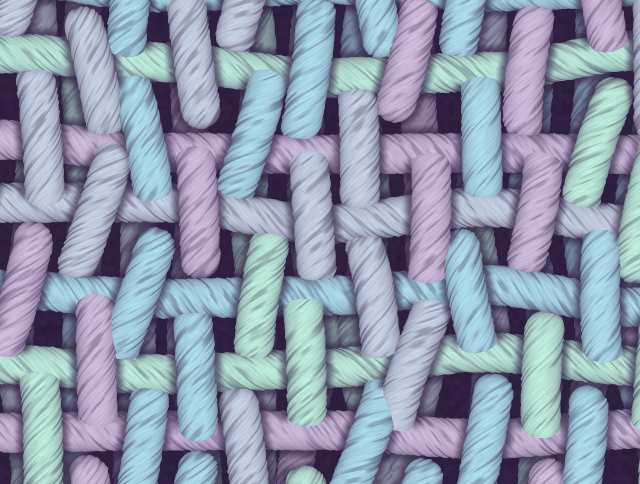
Reproduce this texture procedurally as a Shadertoy shader.

```glsl
const float ROW = 0.158;           // spacing of horizontal ropes
const float COLUMN = 0.116;        // spacing of vertical ropes
const float RADIUS = 0.041;        // rope half width
const float FIBRES = 150.0;        // fibre detail per canvas height
const float TWIST = 0.85;          // slant of the fibres
const float GROOVE = 0.30;         // depth of dark grooves
const float WANDER = 0.30;         // drift of ropes, in spacings
const float TILT = 0.62;           // spread of front rope angles
const float SHADOW_REACH = 1.55;   // shadow size, in rope radii
const float SHADOW_DEPTH = 0.65;
const vec3 GAP = vec3(0.18, 0.12, 0.25);
const vec3 DYES[4] = vec3[4](
    vec3(0.64, 0.81, 0.88),        // blue
    vec3(0.73, 0.77, 0.85),        // grey
    vec3(0.76, 0.69, 0.82),        // lilac
    vec3(0.70, 0.87, 0.82));       // mint

struct Surface { vec3 colour; float height; };

float hash(vec2 p) {
    vec3 q = fract(p.xyx * 0.1031);
    q += dot(q, q.yzx + 33.33);
    return fract((q.x + q.y) * q.z);
}

float noise(vec2 p) {
    vec2 i = floor(p), f = fract(p);
    f = f * f * (3.0 - 2.0 * f);
    return mix(mix(hash(i), hash(i + vec2(1, 0)), f.x),
               mix(hash(i + vec2(0, 1)), hash(i + vec2(1, 1)), f.x), f.y);
}

vec3 dyeOf(float pick) {
    return DYES[int(mod(floor(pick), 4.0))];
}

// Lays one twisted rope over the surface; across and cap are in radii.
void layRope(inout Surface s, float across, float cap, float along,
             float level, vec3 dye, float seed) {
    float dist = length(vec2(across, cap));
    if (dist > SHADOW_REACH) return;

    // Fibres wind around the round body
    float a = clamp(across, -0.98, 0.98);
    float twist = TWIST * (0.75 + 0.5 * hash(vec2(seed, 7.0)));
    float wind = (along - twist * RADIUS * asin(a)) * FIBRES;
    float fibre = noise(vec2(wind, a * 1.3 + seed * 3.0));
    float fine = noise(vec2(wind * 2.3, a * 2.5 + seed * 5.0));
    dist /= 1.0 + 0.08 * (fibre - 0.5);

    if (dist < 1.0) {
        float bulge = sqrt(1.0 - dist * dist);
        if (level + bulge <= s.height) return;
        float light = 0.32 + 0.74 * pow(bulge, 0.65);
        light -= GROOVE * (1.0 - smoothstep(0.08, 0.5, fibre));
        light += 0.14 * (fine - 0.5);
        light *= mix(0.55, 1.0, smoothstep(-2.0, 0.3, level));
        s.colour = mix(GAP, dye, clamp(light, 0.0, 1.1));
        s.height = level + bulge;
    } else {
        float above = smoothstep(-0.2, 0.8, level + 0.5 - s.height);
        float shade = 1.0 - smoothstep(1.0, SHADOW_REACH, dist);
        s.colour = mix(s.colour, GAP, SHADOW_DEPTH * above * shade);
    }
}

vec3 weave(vec2 p) {
    Surface s = Surface(GAP * (0.85 + 0.3 * noise(p * 90.0)), -4.0);
    vec2 cell = floor(p / vec2(COLUMN, ROW));

    // Back: vertical ropes in shade
    for (float i = -1.0; i <= 1.0; i++) {
        float id = cell.x + i;
        float drift = noise(vec2(p.y * 3.5, id * 9.0 + 4.0)) - 0.5;
        float x = (id + 0.5 + WANDER * 2.0 * drift) * COLUMN;
        float part = floor((p.y / ROW - 0.5 + mod(id, 2.0)) * 0.5);
        float pick = hash(vec2(id + 31.0, part + 17.0));
        layRope(s, (p.x - x) / (RADIUS * 0.92), 0.0, p.y, -1.4,
                dyeOf(pick * 4.0), id + 60.0);
    }

    // Middle: long horizontal ropes
    for (float j = -1.0; j <= 1.0; j++) {
        float id = cell.y + j;
        float drift = noise(vec2(p.x * 3.0, id * 7.0 + 2.0)) - 0.5;
        float y = (id + 0.5 + WANDER * 1.5 * drift) * ROW;
        layRope(s, (y - p.y) / RADIUS, 0.0, p.x, 0.0,
                dyeOf(id + 2.0), id + 20.0);
    }

    // Front: leaning vertical pieces, tucked under at both ends
    for (float j = -1.0; j <= 1.0; j++)
    for (float i = -2.0; i <= 2.0; i++) {
        vec2 id = cell + vec2(i, j);
        if (mod(id.x + id.y, 2.0) > 0.5) continue;
        vec2 jitter = vec2(hash(id + 11.3), hash(id + 47.7)) - 0.5;
        vec2 q = p - (id + 0.5 + jitter * vec2(0.5, 0.25)) * vec2(COLUMN, ROW);
        float lean = 0.08 + TILT * (hash(id + 83.1) - 0.5);
        q = mat2(cos(lean), sin(lean), -sin(lean), cos(lean)) * q;
        float reach = ROW * (0.82 + 0.2 * hash(id + 5.9));
        float t = q.y / reach;
        float bow = 0.5 * (hash(id + 29.0) - 0.5) * (t * t - 0.3);
        float cap = max(abs(q.y) - reach + RADIUS, 0.0) / RADIUS;
        layRope(s, q.x / RADIUS + bow, cap, q.y, 1.2 - 1.8 * t * t * t * t,
                dyeOf(hash(id + 71.0) * 4.0), id.x * 3.0 + id.y + 90.0);
    }
    return s.colour;
}

void mainImage(out vec4 fragColor, in vec2 fragCoord) {
    // Four samples smooth the edges
    vec3 sum = vec3(0.0);
    for (int k = 0; k < 4; k++) {
        vec2 offset = vec2(k & 1, k >> 1) * 0.5 - 0.25;
        sum += weave((fragCoord + offset) / iResolution.y);
    }
    fragColor = vec4(sum * 0.25, 1.0);
}
```
